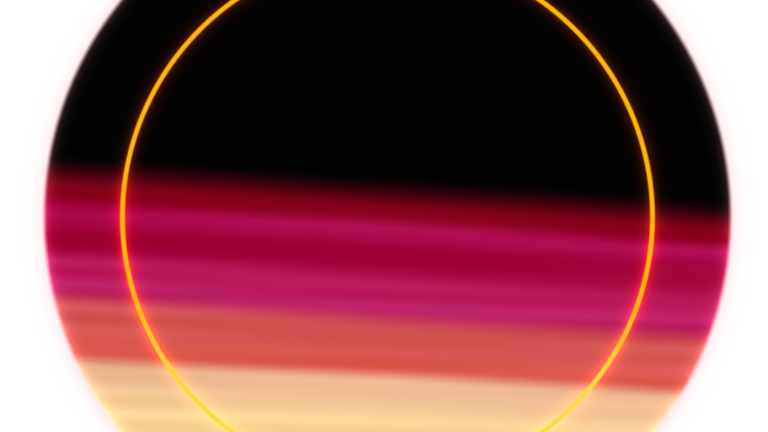
This background is drawn by a WebGL 2 fragment shader. Its source:

```glsl
#version 300 es
precision highp float;
// A dark disc with tilted sunset bands and a glowing gold ring on a white ground.

uniform vec2 u_resolution;
out vec4 fragColor;

float hash(vec2 p) {
    vec3 h = fract(vec3(p.xyx) * 0.1031);
    h += dot(h, h.yzx + 33.33);
    return fract((h.x + h.y) * h.z);
}

float noise(vec2 p) {
    vec2 cell = floor(p), f = fract(p);
    f = f * f * (3.0 - 2.0 * f);
    float low = mix(hash(cell), hash(cell + vec2(1, 0)), f.x);
    float high = mix(hash(cell + vec2(0, 1)), hash(cell + vec2(1, 1)), f.x);
    return mix(low, high, f.y);
}

// Colour of the bands at depth s, measured downward from the top edge.
vec3 sunset(float s) {
    vec3 color = vec3(0.008, 0.006, 0.008);
    color = mix(color, vec3(0.53, 0.01, 0.11), smoothstep(0.405, 0.495, s));
    color = mix(color, vec3(0.68, 0.03, 0.30), smoothstep(0.495, 0.535, s));
    color = mix(color, vec3(0.62, 0.00, 0.21), smoothstep(0.540, 0.590, s));
    color = mix(color, vec3(0.74, 0.10, 0.36), smoothstep(0.600, 0.675, s));
    color = mix(color, vec3(0.73, 0.12, 0.39), smoothstep(0.675, 0.715, s));
    color = mix(color, vec3(0.82, 0.33, 0.32), smoothstep(0.710, 0.765, s));
    color = mix(color, vec3(0.86, 0.35, 0.30), smoothstep(0.790, 0.850, s));
    color = mix(color, vec3(0.93, 0.73, 0.57), smoothstep(0.853, 0.890, s));
    return mix(color, vec3(0.97, 0.83, 0.58), smoothstep(0.890, 1.000, s));
}

void main() {
    vec2 p = (gl_FragCoord.xy - 0.5 * u_resolution) / u_resolution.y;
    vec2 q = p - vec2(0.008, -0.002);
    float radius = length(q);
    float pixel = 1.0 / u_resolution.y;

    // Bands slope down to the right, more gently near the bottom
    float depth = 0.5 - p.y;
    float slope = mix(0.065, 0.053, smoothstep(0.72, 0.86, depth));
    float s = depth - slope * q.x;
    vec3 color = sunset(s + 0.008 * (noise(vec2(q.x * 2.5 + 4.0, s * 14.0)) - 0.5));

    // Long soft streaks inside the coloured bands
    float streak = noise(vec2(q.x * 1.3 + 7.0, s * 38.0 + q.x)) - 0.5;
    color += streak * vec3(0.06, 0.07, 0.08) * smoothstep(0.45, 0.54, s);

    // Gold ring with a narrow orange halo
    float ringDistance = abs(radius - 0.6135);
    color += vec3(0.75, 0.22, 0.01) * exp(-ringDistance * 95.0) * 0.7;
    vec3 gold = mix(vec3(1.0, 0.72, 0.04), vec3(0.98, 0.85, 0.30), smoothstep(0.65, 0.95, depth));
    float ring = 1.0 - smoothstep(0.0035 - 0.5 * pixel, 0.0075 + 0.5 * pixel, ringDistance);
    color = mix(color, gold, ring);

    // Rosy rim that melts into the white ground
    float edge = radius - 0.795;
    color += vec3(0.30, 0.19, 0.20) * exp(min(edge, 0.0) * 95.0);
    vec3 ground = vec3(1.0) - vec3(0.0, 0.10, 0.09) * exp(-max(edge, 0.0) * 70.0);
    color = mix(color, ground, smoothstep(-0.006 - pixel, 0.004 + pixel, edge));

    fragColor = vec4(clamp(color, 0.0, 1.0), 1.0);
}
```
